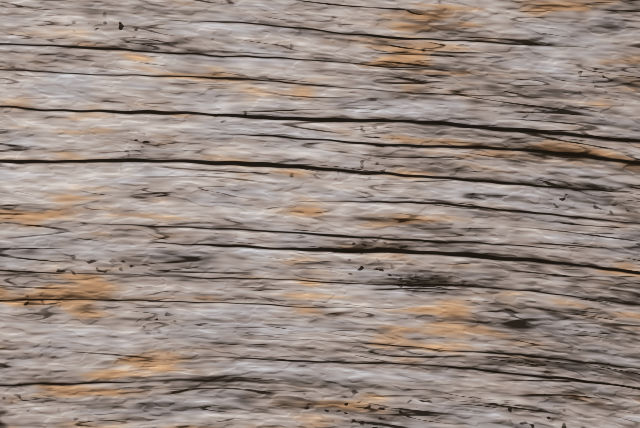
Reproduce this texture procedurally as a WebGL 1 fragment shader.

```glsl
precision highp float;
// Weathered bare timber: grey-brown grain bowing gently down to the right,
// split by long tapering cracks. Stretched gradient noise gives the streaks
// and stains, terraced noise lit from the upper left gives the flaking.

uniform vec2 u_resolution;

const vec3 DEEP = vec3(0.13, 0.10, 0.07);
const vec3 WOOD = vec3(0.62, 0.56, 0.53);
const vec3 PALE = vec3(0.85, 0.82, 0.80);
const vec3 RUST_TINT = vec3(1.08, 0.92, 0.73);
const vec3 COOL_TINT = vec3(0.97, 1.00, 1.04);

const int CRACK_COUNT = 15;
const float CRACK_THIN = 0.0014;
const float CRACK_WIDE = 0.0056;
const float BASE_TONE = 0.54;
const float BROAD_CONTRAST = 0.45;
const float STREAK_CONTRAST = 0.75;
const float GRAIN_CONTRAST = 0.27;
const float RELIEF_CONTRAST = 0.17;
const vec2 LIGHT_STEP = vec2(-0.002, 0.0038);

float hash(vec2 p) {
  vec3 q = fract(p.xyx * 0.1031);
  q += dot(q, q.yzx + 33.33);
  return fract((q.x + q.y) * q.z);
}

float corner(vec2 cell, vec2 offset) {
  float angle = 6.28318 * hash(cell);
  return dot(vec2(cos(angle), sin(angle)), offset);
}

// Gradient noise, about -0.7 to 0.7
float noise(vec2 p) {
  vec2 i = floor(p), f = p - i;
  vec2 u = f * f * f * (f * (f * 6.0 - 15.0) + 10.0);
  vec2 e = vec2(1.0, 0.0);
  return mix(mix(corner(i, f), corner(i + e.xy, f - e.xy), u.x),
             mix(corner(i + e.yx, f - e.yx), corner(i + 1.0, f - 1.0), u.x), u.y);
}

float fbm(vec2 p) {
  float sum = 0.0, amp = 0.5;
  for (int k = 0; k < 4; k++) {
    sum += amp * noise(p);
    p = p * 2.03 + 17.3;
    amp *= 0.55;
  }
  return sum;
}

// Bends the plane so that y runs across the grain
vec2 grainSpace(vec2 p) {
  float drop = mix(0.06 * p.x * (p.x - 0.8), 0.058 * p.x, p.y);
  return vec2(p.x, p.y + drop + 0.016 * noise(p * vec2(1.6, 4.0)));
}

// Terraced height of the flaking surface
float flakes(vec2 g) {
  float h = 5.0 * fbm(g * vec2(5.0, 17.0) + 4.7);
  return floor(h) + smoothstep(0.3, 0.6, fract(h)) + 0.8 * noise(g * vec2(32.0, 75.0));
}

// Long cracks: x is the dark opening, y the shaded rim, z the lit lower lip
vec3 cracks(vec2 g, float pixel) {
  vec3 result = vec3(0.0);
  for (int k = 0; k < CRACK_COUNT; k++) {
    float id = float(k) + 0.37;
    float level = (id + 0.7 * hash(vec2(id, 1.0)) - 0.35) / float(CRACK_COUNT);
    float centre = 1.5 * hash(vec2(id, 2.0));
    float reach = mix(0.4, 1.2, hash(vec2(id, 3.0)));
    float size = hash(vec2(id, 4.0));
    float taper = sqrt(max(0.0, 1.0 - abs(g.x - centre) / reach));
    float wander = 0.014 * noise(vec2(g.x * 2.5, id * 7.3))
                 + 0.004 * noise(vec2(g.x * 15.0, id * 3.1));
    float halfWidth = mix(CRACK_THIN, CRACK_WIDE, size * size) * taper
                    * (1.0 + 0.9 * noise(vec2(g.x * 7.0, id * 5.7)));
    float d = g.y - level - wander;
    float edge = abs(d) - halfWidth;
    float soft = max(0.7 * pixel, 0.0009);
    float present = smoothstep(0.0, 0.0014, halfWidth);
    float lipOffset = (d + halfWidth + 0.005) / 0.003;
    result.x = max(result.x, present * (1.0 - smoothstep(-soft, soft, edge)));
    result.y = max(result.y, present * exp(-max(edge, 0.0) / 0.005));
    result.z = max(result.z, present * exp(-lipOffset * lipOffset));
  }
  return result;
}

// Short hairline splits along the zero lines of stretched noise
float hairlines(vec2 g, vec2 scale) {
  float line = 1.0 - smoothstep(0.015, 0.07, abs(noise(g * scale)));
  return line * smoothstep(0.04, 0.3, noise(g * scale * vec2(1.3, 0.5) + 9.4));
}

void main() {
  float pixel = 1.0 / u_resolution.y;
  vec2 p = gl_FragCoord.xy * pixel;
  vec2 g = grainSpace(p);

  // Streaks, fine grain and flaking
  float tone = BASE_TONE + BROAD_CONTRAST * fbm(g * vec2(1.8, 6.0) + 2.1);
  tone += STREAK_CONTRAST * fbm(g * vec2(3.5, 34.0) + 31.0);
  tone += GRAIN_CONTRAST * noise(g * vec2(22.0, 125.0));
  tone += RELIEF_CONTRAST * (flakes(g) - flakes(g + LIGHT_STEP));

  // Sunlit upper left, dimmer right side
  vec2 sun = (p - vec2(0.2, 0.72)) / vec2(0.65, 0.4);
  tone += 0.17 * exp(-dot(sun, sun)) - 0.07 * smoothstep(0.8, 1.5, p.x);

  // Cracks, hairlines and clustered pits
  vec3 crack = cracks(g, pixel);
  float fine = max(hairlines(g, vec2(2.4, 27.0)), 0.7 * hairlines(g + 5.3, vec2(6.0, 55.0)));
  float pits = smoothstep(0.22, 0.42, noise(g * vec2(55.0, 85.0) + 3.0))
             * smoothstep(0.12, 0.35, fbm(g * vec2(4.0, 9.0) + 61.0));
  tone += 0.13 * crack.z - 0.2 * crack.y - 0.42 * fine - 0.5 * pits;
  tone = clamp(tone, 0.04, 1.0);

  // Tone to colour, with rusty stains and cool silvered patches
  vec3 color = mix(DEEP, WOOD, min(2.0 * tone, 1.0));
  color = mix(color, PALE, max(2.0 * tone - 1.0, 0.0));
  float stain = fbm(g * vec2(2.6, 11.0) + 47.0) + 0.25 * noise(g * vec2(9.0, 45.0));
  color *= mix(vec3(1.0), RUST_TINT, smoothstep(0.06, 0.36, stain));
  color *= mix(vec3(1.0), COOL_TINT, smoothstep(0.0, 0.25, -stain));
  color = mix(color, DEEP * 0.75, 0.95 * crack.x);
  gl_FragColor = vec4(color, 1.0);
}
```
